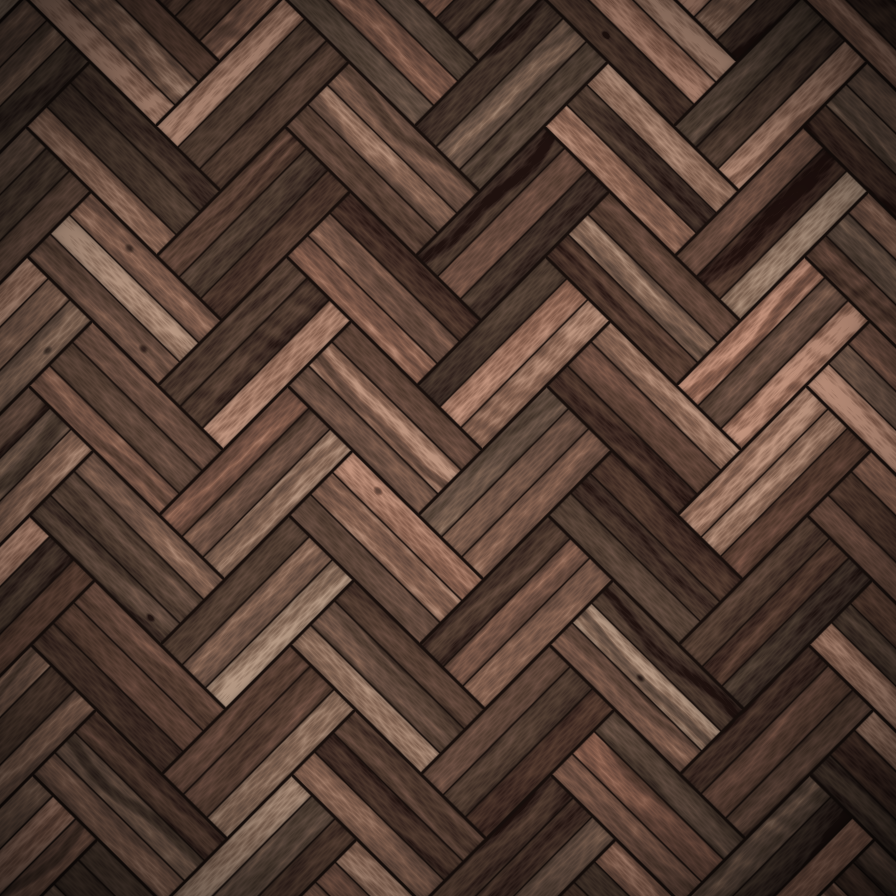
Reproduce this texture procedurally as a Shadertoy shader.

```glsl
// Aged wood parquet: a herringbone of 2:1 blocks, each split into three planks.
// Diagonal cells are grouped into blocks by (i - j) mod 4; every plank takes a hashed
// tone, with sine-banded grain, cellular fibres, knots, dark seams and a vignette.

const float HALF_PITCH = 0.0723;          // half the vertical repeat, in canvas heights
const vec2  ANCHOR = vec2(0.537, 0.642);  // a block corner on the canvas
const float SKEW = 0.01;                  // slight lean of the columns
const float PLANKS = 3.0;                 // planks per block
const float BLOCK_SEAM = 0.016;           // half widths, in block widths
const float PLANK_SEAM = 0.008;
const float TONE_LOW = 1.45;              // range of plank tones on the colour ramp
const float TONE_HIGH = 5.2;
const float FIBRE = 1.25;                 // strength of fine fibres
const float BANDS = 0.36;                 // strength of broad grain
const float EXPOSURE = 1.11;
const float VIGNETTE = 0.84;

const vec3 SEAM   = vec3(0.08, 0.05, 0.04);
const vec3 UMBER  = vec3(0.11, 0.06, 0.05);
const vec3 DARK   = vec3(0.20, 0.14, 0.12);
const vec3 WALNUT = vec3(0.28, 0.21, 0.17);
const vec3 BROWN  = vec3(0.36, 0.27, 0.23);
const vec3 TAN    = vec3(0.47, 0.35, 0.29);
const vec3 PALE   = vec3(0.62, 0.49, 0.42);
const vec3 RUDDY  = vec3(1.05, 0.97, 0.95);
const vec3 GREYED = vec3(0.96, 1.02, 1.02);

vec2 hash2(vec2 p) {
    vec3 q = fract(p.xyx * vec3(0.1031, 0.1030, 0.0973));
    q += dot(q, q.yzx + 33.33);
    return fract((q.xx + q.yz) * q.zy);
}

// Distance to the nearest scattered point
float cellular(vec2 p) {
    vec2 cell = floor(p), f = p - cell;
    float nearest = 2.0;
    for (int y = -1; y <= 1; y++)
        for (int x = -1; x <= 1; x++) {
            vec2 o = vec2(x, y);
            vec2 d = o + hash2(cell + o) - f;
            nearest = min(nearest, dot(d, d));
        }
    return sqrt(nearest);
}

// Wood colour for a tone from 0 (umber) to 5 (pale)
vec3 woodRamp(float t) {
    vec3 c = mix(UMBER, DARK, clamp(t, 0.0, 1.0));
    c = mix(c, WALNUT, clamp(t - 1.0, 0.0, 1.0));
    c = mix(c, BROWN, clamp(t - 2.0, 0.0, 1.0));
    c = mix(c, TAN, clamp(t - 3.0, 0.0, 1.0));
    return mix(c, PALE, clamp(t - 4.0, 0.0, 1.3));
}

// g.x runs along the plank, g.y across it, in block widths
float grainTone(vec2 g, vec2 id) {
    vec2 r = hash2(id + 41.0), s = hash2(id + 87.0);
    vec2 shift = 40.0 * r;
    float bend = 0.9 * sin(1.9 * g.x + 6.3 * r.x) + 0.4 * sin(4.7 * g.x + 6.3 * r.y);
    float phase = g.y * mix(9.0, 24.0, s.x) + bend * (0.5 + s.y);
    float bands = sin(phase + shift.x) + 0.6 * sin(2.3 * phase + 1.4 * g.x + shift.y);

    // Fine fibres and blotches
    float fibre = cellular(g * vec2(6.0, 32.0) + shift) - 0.5;
    float blotch = cellular(g * vec2(1.6, 6.0) + shift.yx) - 0.5;
    float tone = BANDS * bands * (0.4 + s.x) + FIBRE * fibre + 0.8 * blotch;

    // Dark streaks on some planks, cross-grain curl on a few
    float streak = smoothstep(0.75, 1.0, sin(0.6 * phase + shift.y));
    tone -= 1.4 * streak * step(0.72, r.x);
    float curl = sin(19.0 * g.x + 9.0 * g.y + 3.0 * bend) * sin(7.0 * g.x + shift.x);
    return tone + 0.5 * curl * step(0.92, r.y);
}

void mainImage(out vec4 fragColor, in vec2 fragCoord) {
    vec2 p = fragCoord / iResolution.xy;
    float pixel = 0.7 / (iResolution.y * HALF_PITCH);

    // Diagonal axes in block widths
    vec2 q = p - ANCHOR;
    q.x += SKEW * q.y;
    vec2 uv = vec2(q.x + q.y, q.y - q.x) * 0.5 / HALF_PITCH;

    // Block lookup
    vec2 origin = floor(uv);
    float k = mod(origin.x - origin.y, 4.0);
    bool rising = k < 1.5;
    if (k > 0.5 && k < 1.5) origin.x -= 1.0;
    if (k > 1.5 && k < 2.5) origin.y -= 1.0;
    vec2 g = uv - origin;
    if (!rising) g = g.yx;

    // Planks of slightly uneven width
    float uneven = 0.05 * (hash2(origin + 13.0).x - 0.5);
    float across = PLANKS * (g.y + uneven * sin(6.2832 * g.y));
    float plank = clamp(floor(across), 0.0, PLANKS - 1.0);
    vec2 id = origin * PLANKS + vec2(plank, 0.0);
    vec2 r = hash2(id), s = hash2(id + 29.0);

    // Tone and tint
    float tone = mix(TONE_LOW, TONE_HIGH, pow(r.x, 1.15));
    tone += 0.9 * (g.x - 1.0) * (s.x - 0.5) + grainTone(g, id);
    vec2 knotAt = vec2(0.2 + 1.6 * s.x, (plank + 0.3 + 0.4 * s.y) / PLANKS);
    float knot = length((g - knotAt) * vec2(0.7, 1.0));
    tone -= 2.6 * step(0.96, r.y) * (1.0 - smoothstep(0.01, 0.05, knot));
    vec3 color = woodRamp(tone) * mix(GREYED, RUDDY, s.y);

    // Seams with worn, shaded edges
    float blockEdge = min(min(g.x, 2.0 - g.x), min(g.y, 1.0 - g.y));
    float plankEdge = (0.5 - abs(fract(across) - 0.5)) / PLANKS;
    color *= 1.0 - 0.3 * exp(-32.0 * min(blockEdge, plankEdge));
    float wood = smoothstep(BLOCK_SEAM - pixel, BLOCK_SEAM + pixel, blockEdge);
    wood *= smoothstep(PLANK_SEAM - pixel, PLANK_SEAM + pixel, plankEdge);
    color = mix(SEAM, color, wood);

    // Vignette
    color *= EXPOSURE - VIGNETTE * smoothstep(0.34, 0.82, length(p - 0.5));
    fragColor = vec4(clamp(color, 0.0, 1.0), 1.0);
}
```
